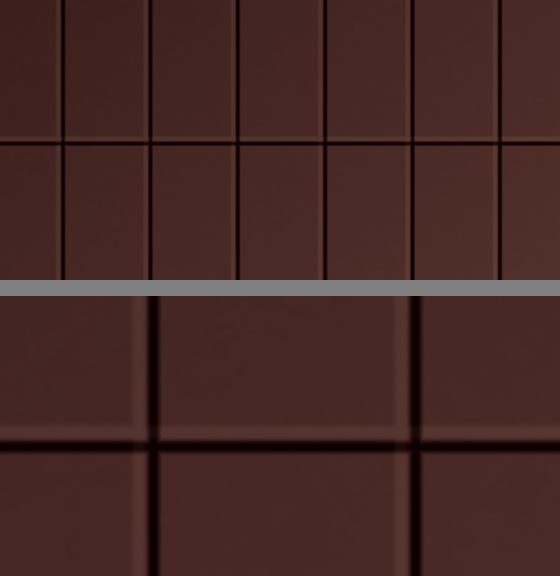
Top: the whole. Bottom: its middle third, enlarged.
Give the GLSL for this pattern, as a Shadertoy shader.

```glsl
// Dark brown panels split by narrow shadowed grooves, each with a soft lit bevel.
// Signed distances to a repeated grid give grooves and bevels; a diagonal
// gradient and faint sine-hash noise shade the surface.

#define PANEL_SIZE vec2(0.312, 0.640)    // in canvas heights
#define GRID_ORIGIN vec2(0.2255, 0.487)  // one groove crossing
#define GROOVE_CORE 0.002
#define GROOVE_EDGE 0.0115
#define BEVEL_OFFSET 0.0175
#define BEVEL_WIDTH 0.0125
#define BEVEL_GAIN 0.055
#define GRAIN 0.008
#define SHADE_COLOR vec3(0.232, 0.122, 0.116)
#define LIT_COLOR vec3(0.322, 0.188, 0.168)
#define GROOVE_COLOR vec3(0.055, 0.000, 0.000)

float hash(vec2 p) {
    return fract(sin(dot(p, vec2(127.1, 311.7))) * 43758.5453);
}

float valueNoise(vec2 p) {
    vec2 cell = floor(p);
    vec2 f = fract(p);
    f = f * f * (3.0 - 2.0 * f);
    float low = mix(hash(cell), hash(cell + vec2(1.0, 0.0)), f.x);
    float high = mix(hash(cell + vec2(0.0, 1.0)), hash(cell + 1.0), f.x);
    return mix(low, high, f.y);
}

// Signed offset from the nearest groove on each axis.
vec2 grooveOffset(vec2 p) {
    vec2 cell = (p - GRID_ORIGIN) / PANEL_SIZE;
    return (fract(cell + 0.5) - 0.5) * PANEL_SIZE;
}

void mainImage(out vec4 fragColor, in vec2 fragCoord) {
    vec2 uv = fragCoord / iResolution.xy;
    vec2 p = fragCoord / iResolution.y;
    float pixel = 1.0 / iResolution.y;

    // Surface: light grows toward the lower right
    float light = 0.62 * uv.x + 0.38 * (1.0 - uv.y);
    vec3 color = mix(SHADE_COLOR, LIT_COLOR, light);
    float mottle = 0.6 * valueNoise(p * 45.0) + 0.4 * valueNoise(p * 130.0);
    color += GRAIN * (mottle - 0.5);

    // Bevels lie left of the upright grooves and above the level ones
    vec2 d = grooveOffset(p);
    vec2 bevelDistance = abs(d - vec2(-BEVEL_OFFSET, BEVEL_OFFSET));
    vec2 bevel = 1.0 - smoothstep(vec2(0.003), vec2(BEVEL_WIDTH), bevelDistance);
    color += BEVEL_GAIN * max(bevel.x, bevel.y) * vec3(1.0, 0.85, 0.75);

    // Grooves, lifted slightly where a bevel crosses them
    float edge = max(GROOVE_EDGE, GROOVE_CORE + 1.5 * pixel);
    vec2 groove = 1.0 - smoothstep(vec2(GROOVE_CORE), vec2(edge), abs(d));
    groove *= 1.0 - 0.18 * bevel.yx;
    color = mix(color, GROOVE_COLOR, max(groove.x, groove.y));

    fragColor = vec4(clamp(color, 0.0, 1.0), 1.0);
}
```
